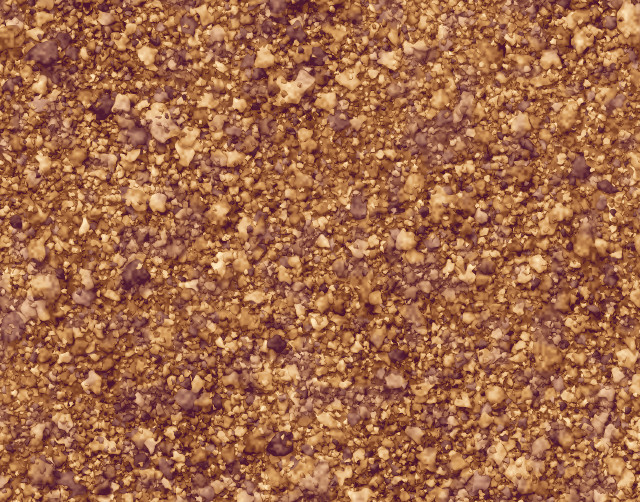
Reproduce this texture procedurally as a Shadertoy shader.

```glsl
// Coarse ochre gravel: layered irregular grains with purple-brown crevices.

const vec2 LIGHT = vec2(-0.4, 0.9);

vec3 hash(vec2 p) {
    vec3 q = fract(p.xyx * vec3(0.1031, 0.1030, 0.0973));
    q += dot(q, q.yxz + 33.33);
    return fract((q.xxy + q.yzz) * q.zyx);
}

float noise(vec2 p) {
    vec2 i = floor(p), f = fract(p);
    f = f * f * (3.0 - 2.0 * f);
    return mix(mix(hash(i).x, hash(i + vec2(1, 0)).x, f.x),
               mix(hash(i + vec2(0, 1)).x, hash(i + vec2(1, 1)).x, f.x), f.y);
}

vec2 rotate(vec2 v, float a) {
    float c = cos(a), s = sin(a);
    return vec2(c * v.x - s * v.y, s * v.x + c * v.y);
}

// Lumpy radial distance: 1 on the outline of a grain
float outline(vec2 q, float phase) {
    float a = atan(q.y, q.x + 1e-5);
    return length(q) * (1.0 + 0.11 * cos(3.0 * a + phase) + 0.07 * cos(5.0 * a - 2.0 * phase));
}

// Lays one size of grain over surface = (tone, mauve tint)
void addGrains(inout vec2 surface, vec2 uv, float scale, float cover, float base, float grit) {
    vec2 seed = vec2(scale * 1.7, scale * 0.9);
    vec2 p = uv * scale + seed;
    p += 0.3 * (vec2(noise(p * 3.0), noise(p * 3.0 + 41.0)) - 0.5);
    float blur = scale * max(0.0026, 1.0 / iResolution.y);

    for (int j = -1; j <= 1; j++)
    for (int i = -1; i <= 1; i++) {
        vec2 id = floor(p) + vec2(i, j);
        vec3 place = hash(id + 17.0), look = hash(id + 71.0), kind = hash(id + 133.0);
        float cluster = 0.5 + noise(id / scale * 7.0 + 5.0);
        if (kind.x > cover * cluster) continue;

        // Rotated ellipse and its shadow
        vec2 d = p - id - 0.5 - 0.8 * (place.xy - 0.5);
        float radius = 0.32 + 0.24 * place.z;
        vec2 axes = radius * vec2(1.0, mix(0.5, 1.0, look.x));
        float angle = 6.283 * look.y, phase = 6.283 * kind.z;
        float r = outline(rotate(d, angle) / axes, phase);
        float rShadow = outline(rotate(d + 0.15 * LIGHT, angle) / axes, phase);
        surface.x *= 1.0 - 0.48 * smoothstep(1.35, 0.8, rShadow);

        // Domed light, a soft facet break and a dark rim
        float tone = base + 0.58 * (look.z - 0.5);
        tone += 0.2 * dot(d, LIGHT) / radius;
        tone += 0.12 * (smoothstep(-0.15, 0.15, dot(rotate(d, phase), vec2(0.8, 0.6))) - 0.5);
        tone += grit - 0.24 * pow(min(r, 1.0), 4.0);
        float mauve = step(0.87, kind.y);
        tone -= 0.16 * mauve;
        float edge = blur / axes.y;
        float mask = smoothstep(1.0 + 0.5 * edge, 1.0 - 0.5 * edge, r);
        surface = mix(surface, vec2(tone, mauve), mask);
    }
}

// Crevice purple through brown and ochre to cream
vec3 earth(float t) {
    vec3 c = mix(vec3(0.30, 0.08, 0.18), vec3(0.51, 0.27, 0.15), smoothstep(0.0, 0.24, t));
    c = mix(c, vec3(0.70, 0.46, 0.27), smoothstep(0.22, 0.46, t));
    c = mix(c, vec3(0.84, 0.62, 0.37), smoothstep(0.44, 0.70, t));
    c = mix(c, vec3(0.92, 0.76, 0.56), smoothstep(0.66, 0.90, t));
    return mix(c, vec3(0.99, 0.90, 0.74), smoothstep(0.90, 1.20, t));
}

void mainImage(out vec4 fragColor, in vec2 fragCoord) {
    vec2 uv = fragCoord / iResolution.y;

    // Rough surface texture shared by all grains
    float grit = 0.30 * (noise(uv * 85.0) - 0.5) + 0.30 * (noise(uv * 170.0 + 9.0) - 0.5);

    // Dusty bed, then grains from fine to coarse, then loose crumbs
    vec2 surface = vec2(0.36 + grit, 0.0);
    addGrains(surface, uv, 96.0, 0.90, 0.58, grit);
    addGrains(surface, uv, 62.0, 0.65, 0.62, grit);
    addGrains(surface, uv, 40.0, 0.62, 0.65, grit);
    addGrains(surface, uv, 25.0, 0.42, 0.69, grit);
    addGrains(surface, uv, 13.0, 0.15, 0.66, grit * 1.3);
    addGrains(surface, uv, 74.0, 0.20, 0.66, grit);

    // Broad patches of light and of dull mauve dust
    float tone = surface.x + 0.18 * (noise(uv * 5.0 + 3.0) - 0.5);
    float dust = 0.5 * smoothstep(0.55, 0.85, noise(uv * 28.0 + 60.0));
    float mauve = max(0.75 * surface.y, dust);
    vec3 dull = mix(vec3(0.32, 0.11, 0.19), vec3(0.86, 0.66, 0.55), clamp(tone, 0.0, 1.0));

    fragColor = vec4(mix(earth(tone), dull, mauve), 1.0);
}
```
